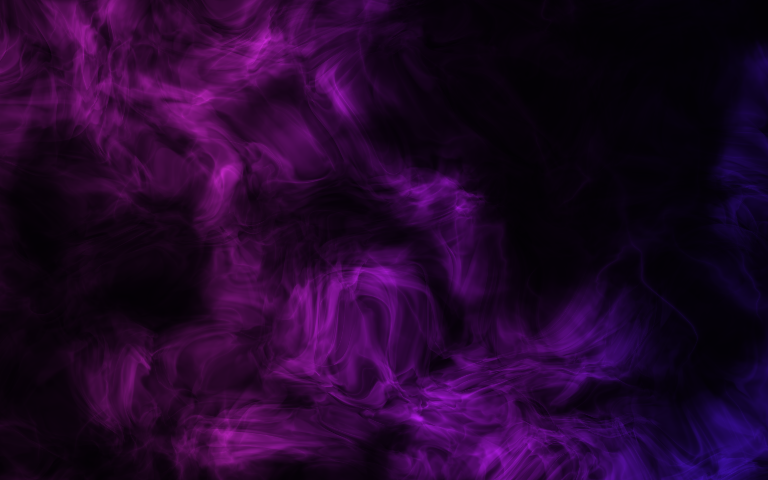
A Shadertoy shader for this background:

```glsl
const int PLUMES = 11;
const int SHEETS = 6;

// Spine of each plume: start and end point, in canvas heights
const vec4 SPINE[PLUMES] = vec4[PLUMES](
    vec4(0.06, 0.85, 0.62, 0.87), vec4(0.45, 0.67, 0.86, 0.62),
    vec4(0.86, 0.62, 1.00, 0.40), vec4(0.45, 0.50, 0.46, 0.30),
    vec4(0.62, 0.38, 0.95, 0.36), vec4(0.70, 0.28, 0.95, 0.12),
    vec4(0.95, 0.08, 1.38, 0.00), vec4(1.12, 0.26, 1.28, 0.30),
    vec4(1.61, 0.80, 1.58, 0.52), vec4(1.60, 0.20, 1.50, 0.02),
    vec4(0.26, 0.16, 0.62, 0.06));

// Radius and density of each plume
const vec2 BODY[PLUMES] = vec2[PLUMES](
    vec2(0.17, 0.62), vec2(0.055, 0.50), vec2(0.035, 0.65), vec2(0.085, 0.55),
    vec2(0.07, 0.50), vec2(0.12, 0.75), vec2(0.09, 0.85), vec2(0.085, 0.50),
    vec2(0.07, 0.42), vec2(0.08, 0.45), vec2(0.075, 0.40));

vec2 hash2(vec2 cell) {
    vec3 h = fract(cell.xyx * vec3(0.1031, 0.1030, 0.0973));
    h += dot(h, h.yzx + 33.33);
    return fract((h.xx + h.yz) * h.zy);
}

float corner(vec2 cell, vec2 offset) {
    return dot(2.0 * hash2(cell) - 1.0, offset);
}

float gradientNoise(vec2 p) {
    vec2 i = floor(p), f = p - i;
    vec2 u = f * f * f * (f * (f * 6.0 - 15.0) + 10.0);
    vec2 e = vec2(1.0, 0.0);
    return mix(mix(corner(i, f), corner(i + e, f - e), u.x),
               mix(corner(i + e.yx, f - e.yx), corner(i + 1.0, f - 1.0), u.x), u.y);
}

// Turbulent displacement, from large eddies to small curls
vec2 flow(vec2 p, vec2 seed, float frequency, float amplitude) {
    mat2 turn = mat2(0.8, 0.6, -0.6, 0.8);
    mat2 rotation = turn;
    for (int i = 0; i < 5; i++) {
        vec2 s = rotation * p * frequency + seed + 13.7 * float(i);
        p += amplitude * vec2(gradientNoise(s), gradientNoise(s + vec2(37.0, 17.0)));
        amplitude *= 0.56;
        frequency *= 1.9;
        rotation = turn * rotation;
    }
    return p;
}

// Folded veil: crisp on one side, fading out on the other
float veil(float v) {
    float f = fract(v);
    return smoothstep(0.0, 0.12, f) * (1.0 - f) * (1.0 - f);
}

float filament(float n, float sharpness) {
    return exp(-sharpness * abs(n));
}

float smokeTexture(vec2 p) {
    float sum = 0.0;
    for (int i = 0; i < SHEETS; i++) {
        float layer = float(i);
        vec2 q = flow(p, layer * vec2(0.09, 0.06), 3.5, 0.20);
        float fold = 2.4 * gradientNoise(q * 4.6 + 0.15 * layer) + 0.37 * layer;
        float line = filament(gradientNoise(q * vec2(5.0, 8.0) + 3.0 * layer), 20.0);
        float strands = 1.0 + 2.0 * gradientNoise(q * vec2(10.0, 36.0) + 5.0 * layer);
        sum += (veil(fold) + 0.65 * line) * max(strands, 0.0);
    }
    return 0.04 + 2.0 * sum / float(SHEETS);
}

float plume(vec2 p, vec4 spine, float radius) {
    vec2 along = spine.zw - spine.xy, rel = p - spine.xy;
    float t = clamp(dot(rel, along) / dot(along, along), 0.0, 1.0);
    vec2 d = (rel - along * t) / radius;
    return exp(-dot(d, d));
}

float plumeDensity(vec2 p) {
    float density = 0.0;
    for (int i = 0; i < PLUMES; i++)
        density += BODY[i].y * plume(p, SPINE[i], BODY[i].x);
    float haze = mix(0.09, 0.035, smoothstep(0.5, 1.1, p.x));
    return haze + 1.15 * (1.0 - exp(-density));
}

// Thin lone threads drifting upward
float threads(vec2 p, vec2 seed) {
    vec2 q = flow(p, seed, 2.6, 0.17);
    float ridge = filament(gradientNoise(q * vec2(6.0, 2.0) + seed), 26.0);
    return ridge * smoothstep(-0.05, 0.35, gradientNoise(q * 3.4 + 70.0));
}

// Magenta on the left, violet in the middle, blue on the right
vec3 smokeTint(float x) {
    vec3 magenta = vec3(0.60, 0.085, 0.59);
    vec3 violet = vec3(0.54, 0.05, 0.70);
    vec3 blue = vec3(0.25, 0.04, 0.72);
    vec3 tint = mix(magenta, violet, smoothstep(0.4, 0.95, x));
    return mix(tint, blue, smoothstep(1.05, 1.5, x));
}

void mainImage(out vec4 fragColor, in vec2 fragCoord) {
    vec2 p = fragCoord / iResolution.y;

    // Density with ragged borders and open gaps
    vec2 drift = flow(p, vec2(4.0, 21.0), 4.0, 0.10);
    float gaps = clamp(1.0 + 1.7 * gradientNoise(drift * 7.0 + 30.0), 0.2, 1.7);
    float smoke = plumeDensity(drift) * gaps * smokeTexture(p);
    smoke += 0.2 * (threads(p, vec2(51.0, 8.0)) + threads(p, vec2(12.0, 43.0)));
    smoke *= 1.0 / (1.0 + 0.3 * smoke);

    // Colour and glow over near black
    vec3 color = vec3(0.008, 0.002, 0.014) + smokeTint(p.x) * smoke;
    color += vec3(0.03, 0.03, 0.04) * smoke * smoke * smoke;
    fragColor = vec4(color, 1.0);
}
```
